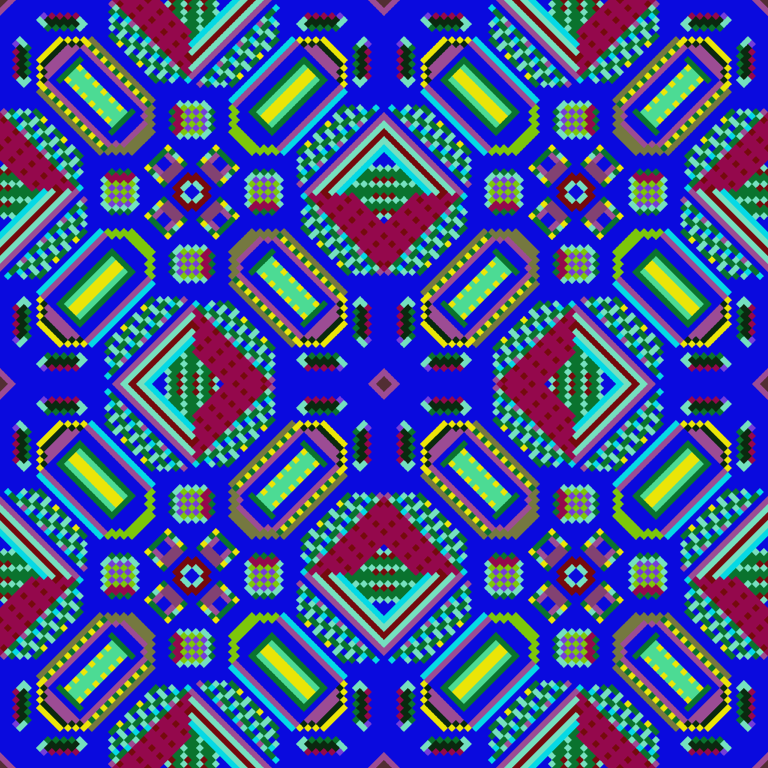
Reproduce this pattern procedurally as a three.js fragment shader.

```glsl
// Kaleidoscopic woven mosaic: diamonds, lozenges, pills and rosettes on a slanted bead grid.
varying vec2 vUv;

const float HALF_TILE = 48.0; // beads from one mirror line to the next
const vec3 BLUE = vec3(0.04, 0.04, 0.87);
const vec3 GREEN = vec3(0.04, 0.45, 0.18);
const vec3 DARK = vec3(0.04, 0.16, 0.06);
const vec3 MINT = vec3(0.46, 0.88, 0.75);
const vec3 JADE = vec3(0.30, 0.86, 0.58);
const vec3 CYAN = vec3(0.02, 0.85, 0.90);
const vec3 PURPLE = vec3(0.61, 0.30, 0.58);
const vec3 VIOLET = vec3(0.46, 0.24, 0.85);
const vec3 CRIMSON = vec3(0.58, 0.03, 0.30);
const vec3 MAROON = vec3(0.46, 0.04, 0.05);
const vec3 YELLOW = vec3(0.92, 0.90, 0.03);
const vec3 LIME = vec3(0.49, 0.78, 0.04);
const vec3 OLIVE = vec3(0.46, 0.47, 0.25);
const vec3 BROWN = vec3(0.32, 0.18, 0.20);

// Whole-number phase of n within a cycle.
float phase(float n, float cycle) { return floor(mod(n + 0.25, cycle)); }

// Picks one of four stripe colours by index.
vec3 pick(float i, vec3 a, vec3 b, vec3 c, vec3 d) {
  return i < 0.5 ? a : i < 1.5 ? b : i < 2.5 ? c : d;
}

// Long framed lozenge; q.x runs along it, towards the rosette.
vec3 lozenge(vec2 q, bool dotted, vec3 under) {
  vec2 a = abs(q);
  float side = 6.5 - a.y;
  float cap = min(11.5 - a.x, 14.0 - a.x - a.y);
  float ring = min(side, cap);
  if (ring < -0.1) return under;
  float beat = phase(floor(q.x), 2.0);
  if (a.x < 6.0 && a.y < 2.0) {
    if (dotted) return a.y > 1.0 && beat < 0.5 ? YELLOW : JADE;
    return a.y < 1.0 ? YELLOW : JADE;
  }
  if (a.x < 7.0 && a.y < 3.0 && (!dotted || a.x > 6.0)) return GREEN;
  if (ring > 3.5) return BLUE;
  if (side <= cap) {
    vec3 dots = beat < 0.5 ? YELLOW : GREEN;
    return dotted ? pick(ring, OLIVE, dots, PURPLE, BLUE) : pick(ring, CYAN, PURPLE, BLUE, BLUE);
  }
  if (q.x < 0.0) return pick(ring, YELLOW, DARK, PURPLE, PURPLE);
  return dotted ? pick(ring, OLIVE, OLIVE, PURPLE, BLUE) : pick(ring, LIME, LIME, BLUE, BLUE);
}

// Dark pill with a mint rim; q is measured from its centre.
vec3 pill(vec2 q, vec3 under) {
  vec2 a = abs(q);
  if (a.x > 5.6 || a.y > 1.6 || a.x + a.y > 6.1) return under;
  if (a.x > 4.0) return q.y < -1.0 ? VIOLET : MINT;
  return pick(q.y + 1.5, CRIMSON, DARK, DARK, GREEN);
}

// Beaded oval, crimson at one end and pale at the other.
vec3 oval(vec2 q, vec3 under) {
  vec2 a = abs(q);
  if (a.x > 5.6 || a.y > 4.1 || a.x + a.y > 8.1) return under;
  if (a.y > 3.5) return phase(q.x, 2.0) < 0.5 ? GREEN : MINT;
  if (a.x > 4.5) return GREEN;
  if (a.x > 3.5) return q.x < 0.0 ? CRIMSON : MINT;
  return phase(q.x, 2.0) < 0.5 ? LIME : q.x < -1.5 ? CRIMSON : VIOLET;
}

// Rosette: a maroon ring and four arms; f is the distance from its centre.
vec3 rosette(vec2 f, vec3 under) {
  float far = max(f.x, f.y), near = min(f.x, f.y), sum = f.x + f.y;
  if (far < 3.0 && sum < 4.2) return sum < 1.5 ? BLUE : far < 2.0 && near < 1.0 ? MINT : MAROON;
  if (far < 4.0 || far > 9.0 || near > 3.0) return under;
  if (near > 2.0) return pick(phase(floor(far), 3.0), MINT, GREEN, YELLOW, GREEN);
  if (far > 8.0) return GREEN;
  return far < 6.0 ? mix(PURPLE, BROWN, 0.35) : near < 1.0 ? BLUE : PURPLE;
}

// Stepped fringe: d counts beads outwards, t runs along the diamond's side.
vec3 fringe(float d, float t, vec3 under) {
  if (d < -0.5 || d > 4.5 || t < 14.0 + d || t + d > 34.0) return under;
  float k = phase(floor(t) + 2.0 * d, 5.0);
  if (k > 3.5) return d < 0.5 ? PURPLE : BLUE;
  if (k > 2.5) return d > 3.5 ? YELLOW : d < 1.5 ? CYAN : MINT;
  return k < 0.5 ? MINT : GREEN;
}

// Large diamond: crimson chevron, pale striped chevron and a stepped core.
vec3 diamond(vec2 c, vec3 under) {
  vec2 q = vec2(c.x + c.y - HALF_TILE, c.x - c.y);
  if (c.x > 34.0 || c.y < 14.0) return under;
  if (q.x < 0.0 && c.y < 20.0)
    return phase(floor(c.x), 3.0) + phase(floor(c.y), 2.0) < 0.5 ? MAROON : CRIMSON;
  float stripe = floor(34.0 - c.x);
  if (q.x >= 0.0 && stripe < 5.0) return stripe > 3.5 ? CYAN : pick(stripe, PURPLE, MINT, MAROON, MINT);
  if (abs(q.x) > 6.1 || abs(q.x) + q.y > 9.1) return BLUE;
  return pick(phase(q.x, 4.0), GREEN, GREEN, MINT, q.y < 3.5 ? MAROON : GREEN);
}

// Colour of the mosaic at uv: snap to a bead, fold by the mirrors, lay the parts.
vec3 mosaic(vec2 uv) {
  vec2 p = (uv - 0.5) * 2.0 * HALF_TILE;
  vec2 bead = floor(vec2(p.x + p.y, p.x - p.y)) + 0.5;
  vec2 m = abs(mod(bead + HALF_TILE, 2.0 * HALF_TILE) - HALF_TILE);
  vec2 c = vec2(max(m.x, m.y), min(m.x, m.y));
  vec2 axis = vec2(c.x + c.y, c.x - c.y);
  vec3 col = fringe(floor(14.0 - c.y), c.x, BLUE);
  col = fringe(floor(c.x - 35.0), c.y, col);
  col = diamond(c, col);
  col = lozenge(vec2(c.x - 24.0, c.y), true, col);
  col = lozenge(vec2(24.0 - c.y, HALF_TILE - c.x), false, col);
  col = pill(vec2(min(axis.x, 96.0 - axis.x) - 15.5, axis.y - 5.5), col);
  col = oval(axis - vec2(HALF_TILE, 30.0), col);
  col = rosette(vec2(HALF_TILE - c.x, c.y), col);
  float hub = min(c.x, HALF_TILE - c.y);
  return hub < 1.0 ? BROWN : hub < 2.0 ? PURPLE : col;
}

void main() {
  // Average a grid of samples to smooth the bead edges.
  vec2 dx = dFdx(vUv), dy = dFdy(vUv);
  vec3 sum = vec3(0.0);
  for (int i = 0; i < 16; i++) {
    vec2 s = (vec2(mod(float(i), 4.0), floor(float(i) / 4.0)) - 1.5) / 4.0;
    sum += mosaic(vUv + s.x * dx + s.y * dy);
  }
  gl_FragColor = vec4(sum / 16.0, 1.0);
}
```
